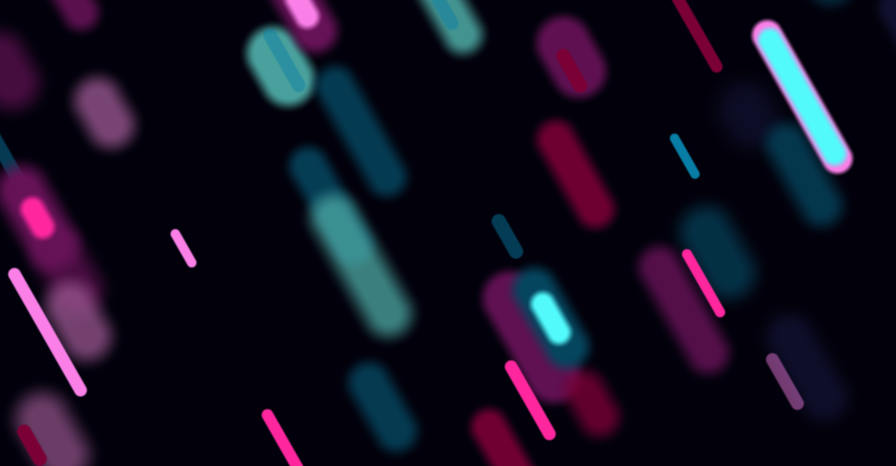
This background is drawn by a WebGL 2 fragment shader. Its source:

```glsl
#version 300 es
precision highp float;
// Slanted neon streaks on a near-black ground: out-of-focus capsules lie
// behind thin crisp ones, with a few glowing capsules on top. Each layer
// is scattered by a low-discrepancy sequence and varied by a hash.

uniform vec2 u_resolution;
out vec4 fragColor;

// Lengths are fractions of the canvas height.
const vec2 DIRECTION = vec2(0.495, -0.869);
const vec2 SCATTER_STEP = vec2(0.7549, 0.5698);
const float MARGIN = 0.04;
const float JITTER = 0.12;

const int SOFT_COUNT = 24;
const vec2 SOFT_HALF_LENGTH = vec2(0.005, 0.125);
const vec2 SOFT_RADIUS = vec2(0.036, 0.058);
const vec2 SOFT_BLUR = vec2(0.016, 0.034);

const int CRISP_COUNT = 15;
const vec2 CRISP_HALF_LENGTH = vec2(0.03, 0.155);
const vec2 CRISP_RADIUS = vec2(0.010, 0.016);
const float CRISP_BLUR = 0.003;

const int GLOW_COUNT = 4;
const float GLOW_RADIUS = 0.025;
const float GLOW_BLUR = 0.010;
const float GLOW_LONGEST = 0.14;
const float GLOW_SHORTEST = 0.022;

const vec3 GROUND = vec3(0.008, 0.004, 0.045);
const vec3 MAGENTA = vec3(0.40, 0.07, 0.34);
const vec3 TEAL = vec3(0.02, 0.27, 0.37);
const vec3 CRIMSON = vec3(0.48, 0.00, 0.21);
const vec3 NAVY = vec3(0.07, 0.07, 0.20);
const vec3 MAUVE = vec3(0.62, 0.35, 0.58);
const vec3 SEAFOAM = vec3(0.31, 0.68, 0.66);
const vec3 BLUE = vec3(0.03, 0.49, 0.65);
const vec3 HOT_PINK = vec3(1.00, 0.15, 0.62);
const vec3 ORCHID = vec3(0.98, 0.50, 0.91);
const vec3 CYAN = vec3(0.32, 0.98, 0.99);

const vec3 SOFT_COLORS[8] = vec3[8](
    MAGENTA, TEAL, CRIMSON, TEAL, MAUVE, NAVY, MAGENTA, SEAFOAM);
const vec3 CRISP_COLORS[5] = vec3[5](BLUE, HOT_PINK, BLUE, ORCHID, CRIMSON);
const vec3 CORE_COLORS[4] = vec3[4](CYAN, CYAN, ORCHID, HOT_PINK);
const vec3 HALO_COLORS[4] = vec3[4](ORCHID, TEAL, MAGENTA, MAGENTA);
const float HALO_WIDTHS[4] = float[4](0.012, 0.035, 0.035, 0.045);

vec3 hash3(float n) {
    vec3 p = fract(vec3(n) * vec3(0.1031, 0.1030, 0.0973));
    p += dot(p, p.yzx + 33.33);
    return fract((p.xxy + p.yzz) * p.zyx);
}

// Evenly spread point, slightly jittered, overhanging the canvas edges.
vec2 scatter(float index, vec2 offset, float aspect) {
    vec2 jitter = JITTER * (hash3(index + 71.0 * offset.x).xy - 0.5);
    vec2 spot = fract(offset + index * SCATTER_STEP) + jitter;
    return mix(vec2(-MARGIN), vec2(1.0 + MARGIN), spot) * vec2(aspect, 1.0);
}

// Signed distance to a slanted capsule around the origin.
float capsule(vec2 p, float halfLength, float radius) {
    float along = clamp(dot(p, DIRECTION), -halfLength, halfLength);
    return length(p - DIRECTION * along) - radius;
}

float coverage(float dist, float blur) {
    float edge = max(blur, 0.75 / u_resolution.y);
    return 1.0 - smoothstep(-edge, edge, dist);
}

void main() {
    vec2 p = gl_FragCoord.xy / u_resolution.y;
    float aspect = u_resolution.x / u_resolution.y;
    vec3 color = GROUND;

    // Out-of-focus capsules
    for (int i = 0; i < SOFT_COUNT; i++) {
        vec3 h = hash3(float(i) + 11.0);
        vec2 q = p - scatter(float(i), vec2(0.08, 0.87), aspect);
        float d = capsule(q, mix(SOFT_HALF_LENGTH.x, SOFT_HALF_LENGTH.y, h.x),
                          mix(SOFT_RADIUS.x, SOFT_RADIUS.y, h.y));
        float blur = mix(SOFT_BLUR.x, SOFT_BLUR.y, h.z);
        color = mix(color, SOFT_COLORS[i % 8],
                    coverage(d, blur) * mix(0.95, 0.65, h.z));
    }

    // Thin crisp streaks
    for (int i = 0; i < CRISP_COUNT; i++) {
        vec3 h = hash3(float(i) + 53.0);
        vec2 q = p - scatter(float(i), vec2(0.02, 0.80), aspect);
        float halfLength = mix(CRISP_HALF_LENGTH.x, CRISP_HALF_LENGTH.y, h.x * h.x);
        float d = capsule(q, halfLength, mix(CRISP_RADIUS.x, CRISP_RADIUS.y, h.y));
        float opacity = mix(0.45, 1.0, smoothstep(0.1, 0.3, h.z));
        color = mix(color, CRISP_COLORS[i % 5], coverage(d, CRISP_BLUR) * opacity);
    }

    // Glowing cores inside halos, the first one longest
    for (int i = 0; i < GLOW_COUNT; i++) {
        float rank = float(i + 1);
        vec2 q = p - scatter(rank, vec2(0.10, 0.20), aspect);
        float halfLength = max(GLOW_LONGEST / (rank * rank), GLOW_SHORTEST);
        float width = HALO_WIDTHS[i];
        float halo = capsule(q, halfLength + width, GLOW_RADIUS + 0.6 * width);
        float core = capsule(q, halfLength, GLOW_RADIUS);
        color = mix(color, HALO_COLORS[i], coverage(halo, 0.6 * width));
        color = mix(color, CORE_COLORS[i], coverage(core, GLOW_BLUR));
    }

    fragColor = vec4(color, 1.0);
}
```
